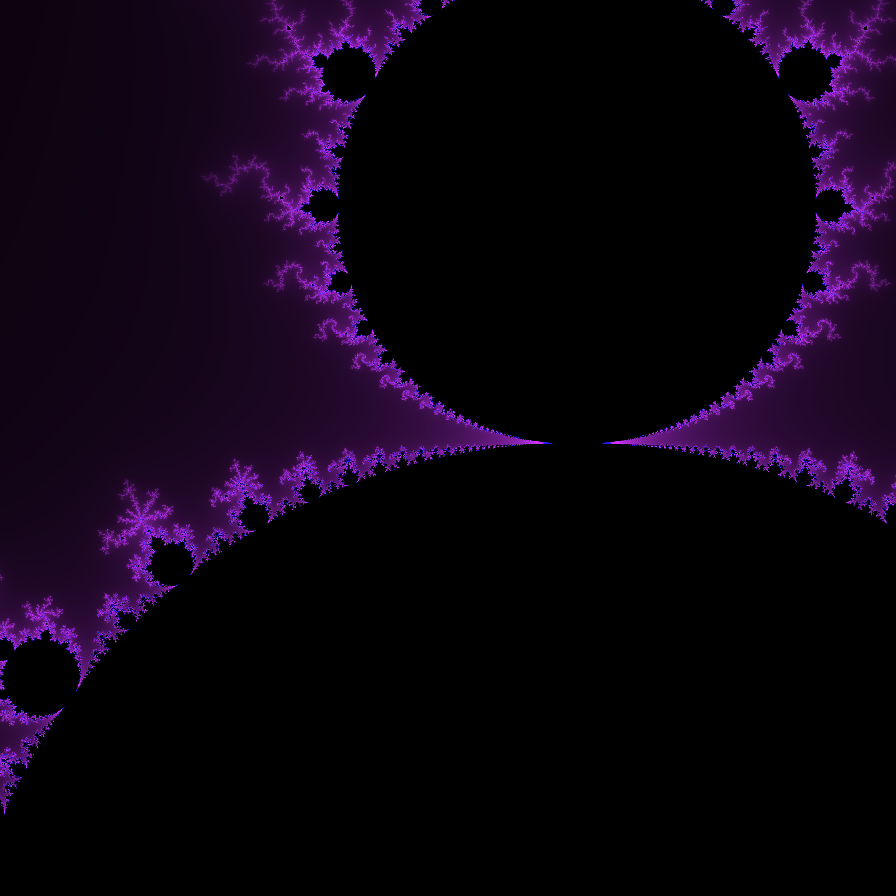
This background is drawn by a three.js fragment shader. Its source:

```glsl
varying vec2 vUv;

const int MAX_STEPS = 118;

// Main cardioid and the round bulb touching it never escape
bool insideMainBodies(vec2 c) {
  float q = dot(c - vec2(0.25, 0.0), c - vec2(0.25, 0.0));
  bool inCardioid = q * (q + c.x - 0.25) < 0.25 * c.y * c.y;
  bool inBulb = dot(c + vec2(1.0, 0.0), c + vec2(1.0, 0.0)) < 0.0625;
  return inCardioid || inBulb;
}

// Smooth escape time from 0 to 1, or -1 for points that stay bounded
float escapeTime(vec2 c) {
  if (insideMainBodies(c)) return -1.0;
  vec2 z = vec2(0.0);
  for (int i = 0; i < MAX_STEPS; i++) {
    z = vec2(z.x * z.x - z.y * z.y, 2.0 * z.x * z.y) + c;
    float r2 = dot(z, z);
    if (r2 > 256.0) {
      float steps = float(i) + 2.0 - log2(0.5 * log2(r2));
      return clamp(steps / float(MAX_STEPS), 0.0, 1.0);
    }
  }
  return -1.0;
}

// Violet brightens with escape time, then turns blue at the rim
vec3 escapeColor(float t) {
  if (t < 0.0) return vec3(0.0);
  vec3 violet = vec3(0.8, 0.2, 1.0) * min(1.65 * t, 1.0);
  vec3 rimBlue = vec3(0.12, 0.1, 1.0);
  return mix(violet, rimBlue, smoothstep(0.7, 0.8, t));
}

// Quarter turn: the negative real axis points up
vec2 toPlane(vec2 uv) {
  return vec2(-0.2749 - 0.9412 * uv.y, 0.9412 * uv.x - 0.6062);
}

void main() {
  vec2 stepX = dFdx(vUv);
  vec2 stepY = dFdy(vUv);

  // Four close samples soften the edges and keep the filaments crisp
  vec3 color = vec3(0.0);
  for (int j = 0; j < 2; j++) {
    for (int i = 0; i < 2; i++) {
      vec2 offset = (vec2(float(i), float(j)) - 0.5) * 0.2;
      vec2 uv = vUv + offset.x * stepX + offset.y * stepY;
      color += 0.25 * escapeColor(escapeTime(toPlane(uv)));
    }
  }
  gl_FragColor = vec4(color, 1.0);
}
```
